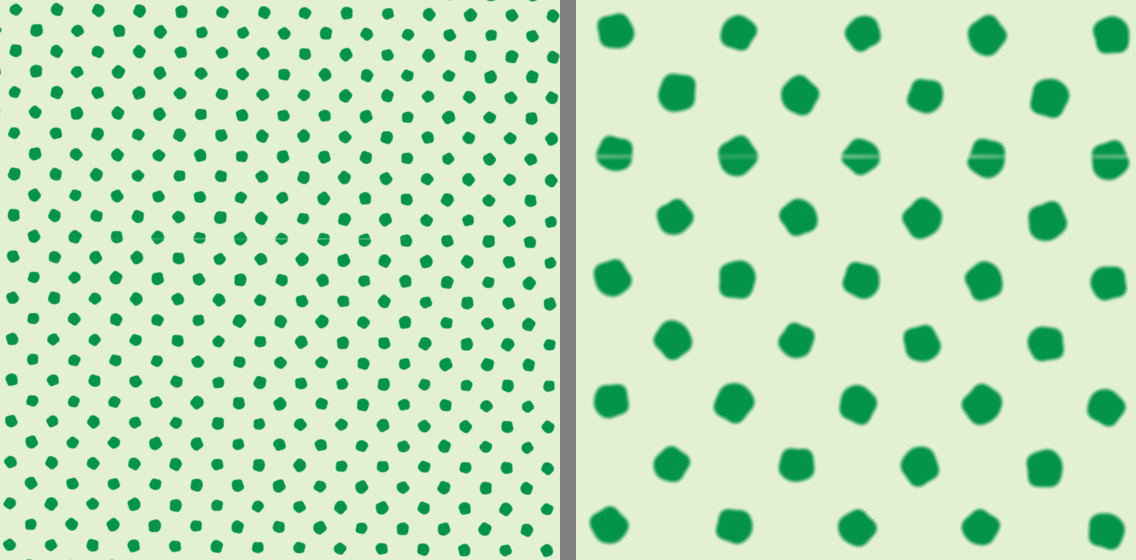
Left, the full canvas; right, a detail of the centre.
Give the GLSL for this pattern, as a WebGL 2 fragment shader.

```glsl
#version 300 es
precision highp float;

uniform vec2 u_resolution;
out vec4 outColor;

const vec3 PAPER = vec3(0.89, 0.94, 0.83);
const vec3 GREEN = vec3(0.01, 0.58, 0.29);
const vec2 PITCH = vec2(0.0738, 0.0735);
const vec2 FIRST_DOT = vec2(0.0286, 0.9831);
const float TILT = -0.0118;
const float DOT_RADIUS = 0.0109;
const float EDGE_SOFTNESS = 0.0019;

vec3 hash3(vec2 cell) {
  vec3 q = fract(cell.xyx * vec3(0.1031, 0.1030, 0.0973) + 0.37);
  q += dot(q, q.yxz + 33.33);
  return fract((q.xxy + q.yzz) * q.zyx);
}

mat2 rotation(float angle) {
  float c = cos(angle), s = sin(angle);
  return mat2(c, s, -s, c);
}

// Relative radius of an uneven outline, from layered sines
float outline(float angle, vec3 phase) {
  vec3 lobes = sin(angle * vec3(2.0, 4.0, 5.0) + 6.2832 * phase);
  return 1.0 + dot(lobes, vec3(0.03, 0.045, 0.03));
}

// Signed distance to the dot of one lattice, shifted by part of a cell
float dotLattice(vec2 p, vec2 pitch, vec2 shift, float radius) {
  vec2 grid = p / pitch - shift;
  vec2 cell = round(grid);
  vec3 rnd = hash3(cell * 2.0 + shift * 2.0);
  vec2 jitter = (rnd.xy - 0.5) * 0.0014;
  vec2 d = (grid - cell) * pitch - jitter;
  float size = radius * mix(0.94, 1.06, rnd.z);
  float angle = atan(d.y, d.x + 1e-7);
  return length(d) - size * outline(angle, rnd.zxy);
}

// Faint horizontal scratch, fading at its ends
float scratch(vec2 uv, float height, float halfWidth) {
  float line = 1.0 - smoothstep(0.0, halfWidth, abs(uv.y - height));
  float span = smoothstep(0.1, 0.35, uv.x) * (1.0 - smoothstep(0.65, 0.76, uv.x));
  float breaks = 0.7 + 0.3 * sin(uv.x * 57.0 + 1.5 * sin(uv.x * 23.0));
  return line * span * breaks;
}

void main() {
  vec2 uv = gl_FragCoord.xy / u_resolution;
  vec2 p = rotation(-TILT) * (uv - FIRST_DOT);

  // Two interleaved lattices make the staggered rows
  float dist = 1.0;
  for (int i = 0; i < 2; i++) {
    dist = min(dist, dotLattice(p, PITCH, vec2(0.5 * float(i)), DOT_RADIUS));
  }

  float soft = max(EDGE_SOFTNESS, 0.75 / min(u_resolution.x, u_resolution.y));
  float ink = 1.0 - smoothstep(-soft, soft, dist);
  ink *= 1.0 - 0.4 * scratch(uv, 0.5735, 0.0028);

  outColor = vec4(mix(PAPER, GREEN, ink), 1.0);
}
```
